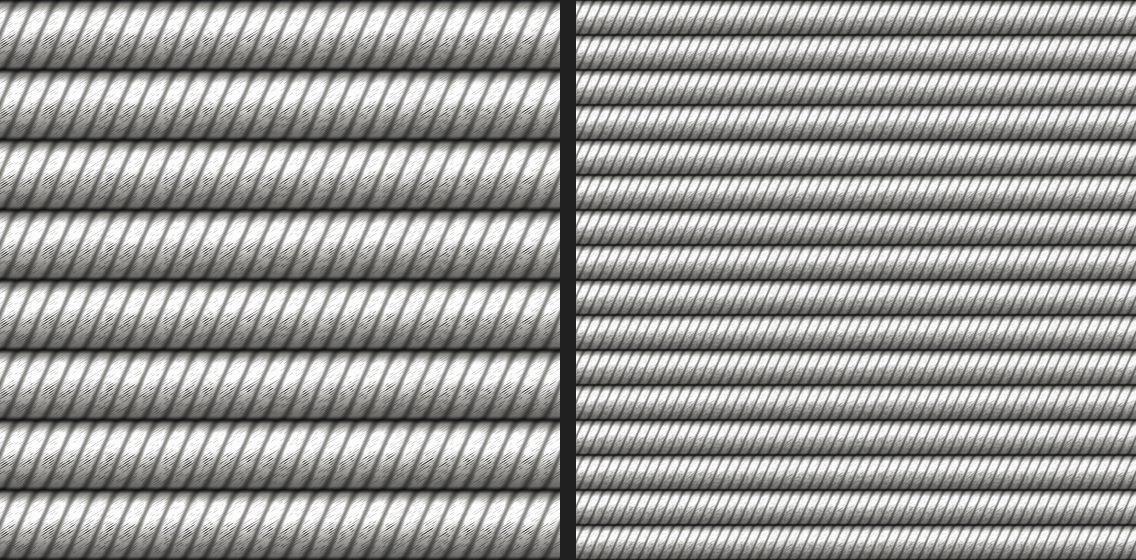
Left, the tile; right, the same tile 2 across and 2 down.
Give the GLSL for this pattern, as a three.js fragment shader.

```glsl
// Eight stacked steel cables of twisted strands, lit from above, with fine brushed fibres.
varying vec2 vUv;

float hash(vec3 p) {
  p = fract(p * vec3(0.1031, 0.1030, 0.0973));
  p += dot(p, p.yzx + 33.33);
  return fract((p.x + p.y) * p.z);
}

// Smooth random strength along one fibre of one strand
float fibreNoise(float along, float fibre, float strand) {
  float cell = floor(along);
  float t = smoothstep(0.0, 1.0, along - cell);
  return mix(hash(vec3(cell + 7.0, fibre + 31.0, strand)),
             hash(vec3(cell + 8.0, fibre + 31.0, strand)), t);
}

void main() {
  // Cable cross-section: height runs from 0 at the bottom to 1 at the top
  float height = fract(vUv.y * 8.0);
  float bulge = 2.0 * height - 1.0;
  float edge = min(height, 1.0 - height);

  // Helical strands, leaning over further near the cable rims
  float twist = vUv.x * 28.0 - 0.42 * bulge - 0.33 * asin(bulge * 0.99);
  float strand = mod(floor(twist), 28.0);
  float across = fract(twist);
  float seam = min(across, 1.0 - across);

  // Light over the round cable, its lower border slanting across each strand
  float lit = height - 0.10 * (across - 0.5);
  float light = mix(0.42, 0.72, smoothstep(0.02, 0.42, height));
  light += 0.36 * smoothstep(0.32, 0.66, lit);
  light = mix(0.46, light, 1.0 - smoothstep(0.76, 0.99, height));

  // Grooves between strands, wider towards the rims
  float body = smoothstep(0.0, mix(0.34, 0.22, smoothstep(0.0, 0.35, edge)), seam);
  light *= mix(0.50, 1.0, body);

  // Slanted fibres: faint dots everywhere, dark scratches below the highlight
  float fibre = height * 20.0 - across * 5.0;
  float line = 0.5 - 0.5 * cos(6.28318 * fibre);
  float grain = fibreNoise(across * 9.0, floor(fibre), strand);
  float patchBand = smoothstep(0.26, 0.42, height) * (1.0 - smoothstep(0.42, 0.60, height));
  float patchMask = patchBand * smoothstep(0.08, 0.40, seam);
  float dots = 0.20 * smoothstep(0.3, 0.8, grain) * smoothstep(0.02, 0.2, edge);
  float scratches = 0.46 * patchMask * (0.3 + 0.7 * grain);
  light = min(light, 1.04) - line * body * (dots + scratches);
  light += 0.18 * patchMask * (1.0 - line);

  // Narrow shadow where neighbouring cables touch
  light *= mix(0.22, 1.0, smoothstep(-0.01, 0.065, edge));

  // Warm grey metal turning neutral in the highlights
  light = clamp(light, 0.05, 0.99);
  vec3 metal = mix(vec3(1.0, 0.995, 0.965), vec3(1.0), smoothstep(0.6, 0.95, light));
  gl_FragColor = vec4(light * metal, 1.0);
}
```
